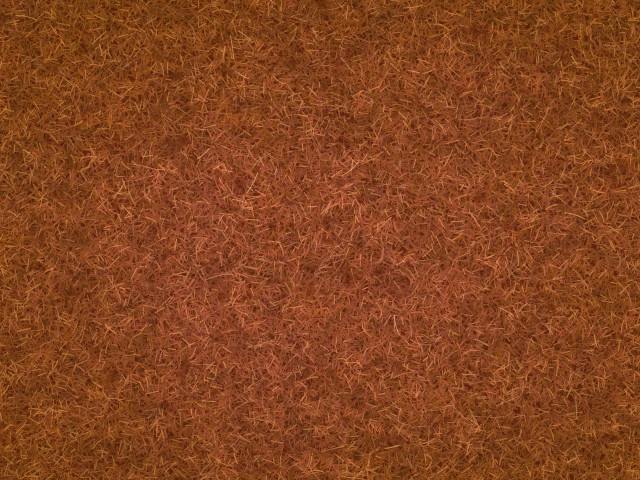
Give the GLSL for this texture, as a Shadertoy shader.

```glsl
const int FIBRE_LAYERS = 13;
const vec3 SHADOW = vec3(0.36, 0.135, 0.045);
const vec3 OCHRE = vec3(0.53, 0.285, 0.09);
const vec3 RUST = vec3(0.54, 0.265, 0.165);
const vec3 STRAW = vec3(0.69, 0.43, 0.25);
const vec3 PALE = vec3(0.84, 0.60, 0.40);
const vec3 SPECK = vec3(0.25, 0.08, 0.03);

vec3 hash33(vec3 p) {
    p = fract(p * vec3(0.1031, 0.1030, 0.0973));
    p += dot(p, p.yxz + 33.33);
    return fract((p.xxy + p.yxx) * p.zyx);
}

float valueNoise(vec2 p, float seed) {
    vec2 i = floor(p);
    vec2 f = fract(p);
    f = f * f * (3.0 - 2.0 * f);
    float a = hash33(vec3(i, seed)).x;
    float b = hash33(vec3(i + vec2(1, 0), seed)).x;
    float c = hash33(vec3(i + vec2(0, 1), seed)).x;
    float d = hash33(vec3(i + vec2(1, 1), seed)).x;
    return mix(mix(a, b, f.x), mix(c, d, f.x), f.y);
}

float fbm(vec2 p, float seed) {
    float sum = 0.0;
    float weight = 0.5;
    for (int i = 0; i < 4; i++) {
        sum += weight * valueNoise(p, seed + float(i));
        p = p * 2.03 + 7.1;
        weight *= 0.5;
    }
    return sum;
}

mat2 rotation(float angle) {
    float c = cos(angle);
    float s = sin(angle);
    return mat2(c, s, -s, c);
}

// Distance to a slightly bowed strand lying along x
float strandDistance(vec2 p, float halfLength, float bow) {
    p.y += bow * (p.x * p.x - 0.3 * halfLength * halfLength);
    p.x = max(abs(p.x) - halfLength, 0.0);
    return length(p);
}

// One strand per cell; returns coverage and tint
vec2 fibreLayer(vec2 p, float scale, float width, float density, float seed, float pixel) {
    p = rotation(seed * 2.4) * p * scale;
    float halfWidth = width * scale;
    float soft = 0.6 * pixel * scale;
    vec2 cell = floor(p);
    vec2 best = vec2(0.0);
    for (int y = -1; y <= 1; y++) {
        for (int x = -1; x <= 1; x++) {
            vec2 id = cell + vec2(x, y);
            vec3 place = hash33(vec3(id, seed));
            vec3 shape = hash33(vec3(id, seed + 51.7));
            if (place.z > density) continue;
            vec2 q = rotation(shape.x * 6.2832) * (p - id - place.xy);
            float d = strandDistance(q, mix(0.25, 0.85, shape.y), (place.x - 0.5) * 0.35);
            float cover = 1.0 - smoothstep(halfWidth - soft, halfWidth + soft, d);
            if (cover > best.x) best = vec2(cover, shape.z);
        }
    }
    return best;
}

// Dull, ochre, rust and straw strands by tint
vec3 fibreColor(float tint, float warmth) {
    vec3 color = mix(OCHRE, RUST, smoothstep(0.2, 0.6, tint + warmth));
    color *= mix(0.80, 1.0, smoothstep(0.0, 0.3, tint));
    return mix(color, STRAW, smoothstep(0.66, 0.95, tint));
}

// Sparse ragged dark flecks
float specks(vec2 p, float scale, float density, float pixel) {
    vec2 q = p * scale;
    vec3 h = hash33(vec3(floor(q), 83.0));
    vec2 offset = fract(q) - mix(vec2(0.25), vec2(0.75), h.xy);
    float ragged = (fbm(p * 90.0, 61.0) - 0.47) * 0.3;
    float d = length(offset) + ragged - mix(0.03, 0.09, h.x);
    float soft = 0.06 + pixel * scale;
    return step(h.z, density) * (1.0 - smoothstep(-soft, soft, d));
}

void mainImage(out vec4 fragColor, in vec2 fragCoord) {
    vec2 p = fragCoord / iResolution.y;
    vec2 uv = fragCoord / iResolution.xy;
    float pixel = 1.0 / iResolution.y;
    float edge = smoothstep(0.12, 0.72, length(uv - vec2(0.52, 0.46)));
    float warmth = mix(0.15, -0.12, edge) + (fbm(p * 5.0, 21.0) - 0.47) * 0.6;

    // Matted fibres, from the shaded depth to the lit surface
    vec3 color = SHADOW;
    for (int i = 0; i < FIBRE_LAYERS; i++) {
        float height = float(i) / float(FIBRE_LAYERS - 1);
        vec2 fibre = fibreLayer(p, 50.0 + 10.0 * height, 0.0012, 0.92, float(i) + 3.0, pixel);
        vec3 lit = fibreColor(fibre.y, warmth) * mix(0.78, 1.09, height);
        color = mix(color, lit, fibre.x * 0.85);
    }

    // Clumps, hollows and flecks
    float clumps = fbm(p * 28.0, 31.0) - 0.47;
    color *= 1.02 + 0.36 * clumps;
    float hollow = smoothstep(0.58, 0.80, fbm(p * 34.0, 41.0));
    color = mix(color, SHADOW, 0.5 * hollow);
    color = mix(color, SPECK, 0.5 * specks(p, 10.0, 0.13, pixel));

    // Stray pale hairs on top
    vec2 stray = fibreLayer(p, 34.0, 0.0011, 0.05, 27.0, pixel);
    color = mix(color, PALE, stray.x * mix(0.3, 0.8, stray.y));

    // Soft light falling off to yellower edges
    color *= mix(vec3(1.09, 1.07, 1.17), vec3(0.94, 0.95, 0.70), edge);
    color *= 1.0 + 0.12 * (valueNoise(p * 260.0, 71.0) - 0.5);
    fragColor = vec4(color, 1.0);
}
```
